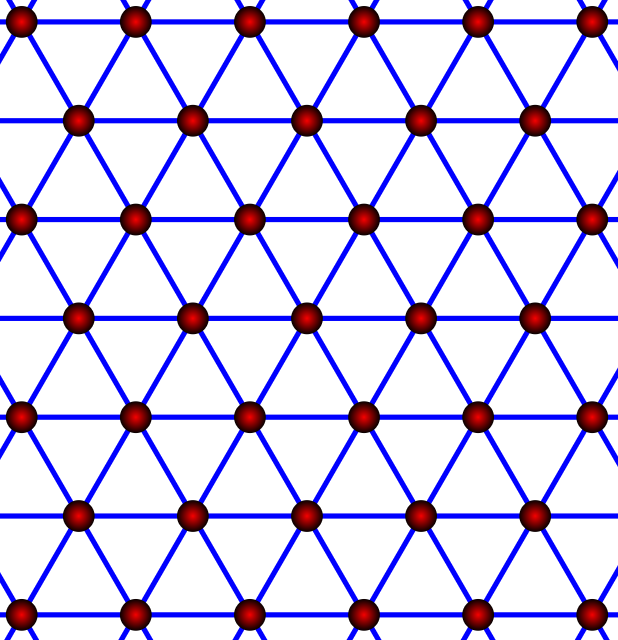
Write a Shadertoy shader that draws this pattern.

```glsl
#define SPACING 0.1783
#define ORIGIN vec2(0.0339, 0.0393)
#define LINE_WIDTH 0.0081
#define NODE_RADIUS 0.0248
#define PAPER vec3(1.0)
#define LINE_COLOR vec3(0.0, 0.0, 1.0)
#define NODE_CENTER vec3(0.96, 0.0, 0.0)
#define NODE_RIM vec3(0.03, 0.0, 0.0)

const float HALF_SQRT3 = 0.8660254;

// Distance to the nearest of a family of parallel lines
float parallelLines(vec2 p, vec2 normal) {
    float rowHeight = SPACING * HALF_SQRT3;
    float t = dot(p, normal) / rowHeight;
    return abs(t - round(t)) * rowHeight;
}

// Distance to the nearest point of a rectangular grid
float gridPoint(vec2 p, vec2 cell) {
    return length(p - cell * round(p / cell));
}

// The triangular lattice is two interleaved rectangular grids
float latticePoint(vec2 p) {
    vec2 cell = SPACING * vec2(1.0, 2.0 * HALF_SQRT3);
    return min(gridPoint(p, cell), gridPoint(p - 0.5 * cell, cell));
}

float coverage(float dist, float pixel) {
    return clamp(0.5 - dist / pixel, 0.0, 1.0);
}

void mainImage(out vec4 fragColor, in vec2 fragCoord) {
    float pixel = 1.0 / iResolution.y;
    vec2 p = fragCoord * pixel - ORIGIN;

    // Edges in three directions
    float edgeDist = parallelLines(p, vec2(0.0, 1.0));
    edgeDist = min(edgeDist, parallelLines(p, vec2(HALF_SQRT3, 0.5)));
    edgeDist = min(edgeDist, parallelLines(p, vec2(HALF_SQRT3, -0.5)));
    vec3 color = mix(PAPER, LINE_COLOR, coverage(edgeDist - 0.5 * LINE_WIDTH, pixel));

    // Shaded nodes over the edges
    float nodeDist = latticePoint(p);
    vec3 nodeColor = mix(NODE_CENTER, NODE_RIM, clamp(nodeDist / NODE_RADIUS, 0.0, 1.0));
    color = mix(color, nodeColor, coverage(nodeDist - NODE_RADIUS, pixel));

    fragColor = vec4(color, 1.0);
}
```
